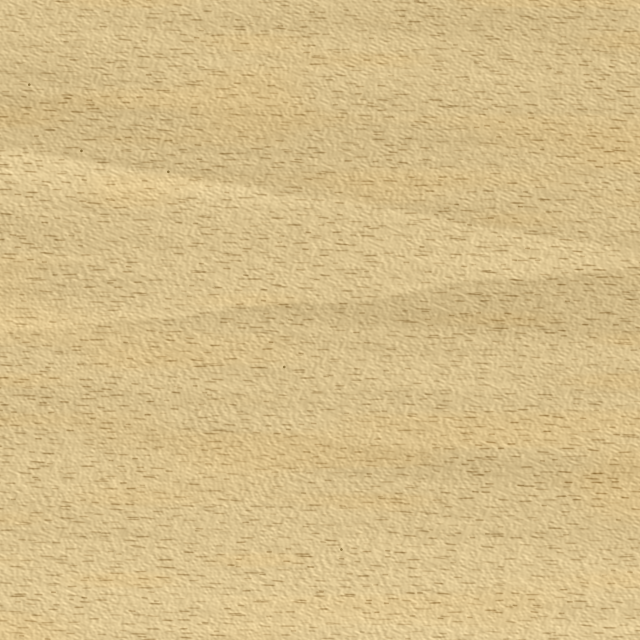
Reproduce this texture procedurally as a Shadertoy shader.

```glsl
// Pale beech board: broad horizontal bands, a pointed growth-ring figure opening
// to the left, fine embossed fibre grain, and short brown pores scattered one
// per cell along staggered rows.
#define BASE_COLOR vec3(0.841, 0.749, 0.553)
#define TONE_STEP vec3(0.050, 0.050, 0.047)
#define PORE_DROP vec3(0.185, 0.205, 0.205)
#define WARM_TINT vec3(0.008, -0.004, -0.018)
#define PORE_CELL vec2(0.036, 0.0086)
#define PORE_WIDTH 0.0014
#define PORE_SLOPE -0.035
#define GRAIN_SCALE vec2(215.0, 310.0)
#define GRAIN_AMOUNT 2.0
#define BAND_AMOUNT 1.0
#define RING_AMOUNT 0.7

float hash(vec2 p) {
    return fract(sin(dot(p, vec2(127.1, 311.7))) * 43758.5453);
}

float noise(vec2 p) {
    vec2 cell = floor(p), f = fract(p);
    f = f * f * (3.0 - 2.0 * f);
    float low = mix(hash(cell), hash(cell + vec2(1, 0)), f.x);
    float high = mix(hash(cell + vec2(0, 1)), hash(cell + vec2(1, 1)), f.x);
    return mix(low, high, f.y);
}

// Growth-ring boundary: light just inside, dark just outside, both fading
float ringTone(float dist, float fade) {
    float inside = 0.8 * exp(min(dist, 0.0) / fade);
    float outside = -0.8 * exp(-max(dist, 0.0) / fade);
    return mix(inside, outside, smoothstep(-0.004, 0.004, dist));
}

// Nested rings that narrow to a point near the right side
float figureTone(vec2 p) {
    float axis = 0.622 - 0.025 * p.x;
    float wobble = 0.014 * (noise(p * vec2(7.0, 9.0)) - 0.5)
                 + 0.006 * (noise(p * vec2(28.0, 60.0)) - 0.5);
    float across = length(vec2(p.y - axis, 0.012));
    float ring = across + 0.13 * p.x + wobble;
    float inner = ringTone(ring - 0.073, 0.025) * smoothstep(0.5, 0.1, p.x);
    return ringTone(ring - 0.145, 0.065) + 0.6 * inner;
}

// Broad and narrow streaks, nearly level, slightly waving
float bandTone(vec2 p) {
    p.y += 0.03 * p.x + 0.02 * (noise(p * vec2(2.5, 4.0)) - 0.5);
    float broad = noise(p * vec2(1.3, 11.0) + 17.0) - 0.5;
    float narrow = noise(p * vec2(3.0, 42.0) + 5.0) - 0.5;
    float hair = noise(p * vec2(9.0, 130.0) + 31.0) - 0.5;
    return broad + 0.6 * narrow + 0.4 * hair;
}

// Fibre relief: turned noise minus a shifted copy, so no lattice shows
float fibreGrain(vec2 p) {
    float angle = 0.42;
    mat2 turn = mat2(cos(angle), sin(angle), -sin(angle), cos(angle));
    vec2 g = turn * p * GRAIN_SCALE;
    float relief = noise(g) - noise(g + vec2(0.5, 0.9));
    float mottle = noise(turn * p * vec2(90.0, 170.0) + 40.0) - 0.5;
    return relief + 0.35 * mottle;
}

// Tapered dashes, one per cell, each row shifted by its own random amount
float pores(vec2 p) {
    float cover = 0.0;
    float row = floor(p.y / PORE_CELL.y);
    for (float j = -1.0; j <= 1.0; j++) {
        float r = row + j;
        float shift = hash(vec2(r, 7.3));
        float column = floor(p.x / PORE_CELL.x - shift);
        for (float i = -1.0; i <= 1.0; i++) {
            vec2 id = vec2(column + i, r);
            vec2 jitter = vec2(hash(id + 1.7), hash(id + 9.2));
            vec2 d = p - (id + vec2(shift, 0.0) + jitter) * PORE_CELL;
            float slope = PORE_SLOPE + 0.14 * (hash(id + 4.4) - 0.5);
            d.y -= slope * d.x;
            float halfLength = mix(0.005, 0.016, hash(id + 13.1));
            float taper = 1.0 - smoothstep(0.45, 1.0, abs(d.x) / halfLength);
            float profile = exp(-d.y * d.y / (PORE_WIDTH * PORE_WIDTH));
            float strength = mix(0.15, 1.0, hash(id + 21.6));
            cover = max(cover, strength * taper * profile);
        }
    }
    return cover;
}

// Rare tiny round specks
float specks(vec2 p) {
    vec2 q = p / 0.17, id = floor(q);
    vec2 center = 0.1 + 0.8 * vec2(hash(id + 3.1), hash(id + 8.5));
    float dist = length(q - id - center) * 0.17;
    return step(0.85, hash(id + 15.9)) * (1.0 - smoothstep(0.001, 0.003, dist));
}

void mainImage(out vec4 fragColor, in vec2 fragCoord) {
    vec2 p = fragCoord / iResolution.y;

    // Large-scale tone
    float tone = BAND_AMOUNT * bandTone(p) + RING_AMOUNT * figureTone(p);
    tone += 0.4 * smoothstep(0.88, 0.98, p.y);
    tone += 0.25 * smoothstep(0.35, 0.15, p.y);

    // Fine fibre relief
    tone += GRAIN_AMOUNT * fibreGrain(p);

    // Colour, warm streaks, pores and specks
    vec3 color = BASE_COLOR + TONE_STEP * tone;
    color += WARM_TINT * smoothstep(0.5, 0.9, noise(p * vec2(5.0, 32.0) + 63.0));
    float density = mix(0.65, 1.1, noise(p * vec2(5.0, 16.0) + 80.0));
    color -= PORE_DROP * density * pores(p);
    color -= 0.3 * specks(p);
    fragColor = vec4(clamp(color, 0.0, 1.0), 1.0);
}
```
